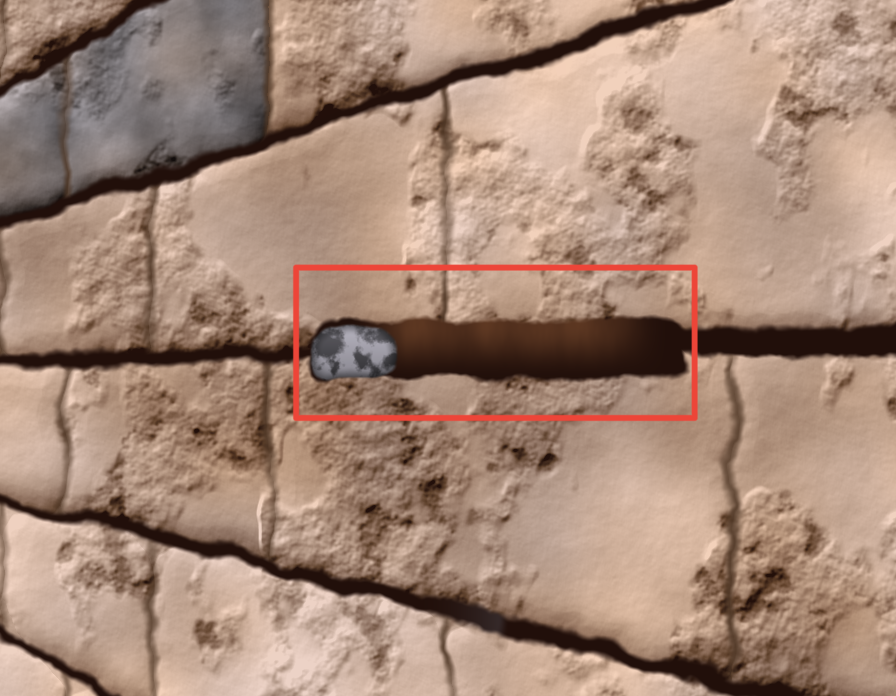
Give the GLSL for this texture, as a WebGL 2 fragment shader.

```glsl
#version 300 es
precision highp float;
uniform vec2 u_resolution;
out vec4 fragColor;

#define ASPECT 1.286
#define DEPTH 1.9
#define HORIZON 0.455
#define FIRST_JOINT 0.284
#define ROW_HEIGHT 0.195
#define STONE_LENGTH 0.128
#define WOBBLE 0.034
#define SEAM 0.006
#define ROUGHNESS 0.058
#define RELIEF 0.21
#define FRAME_HALF_WIDTH 0.0042

const vec3 SHADOW = vec3(0.13, 0.06, 0.04);
const vec3 BROWN = vec3(0.37, 0.26, 0.18);
const vec3 UMBER = vec3(0.55, 0.44, 0.38);
const vec3 TAN = vec3(0.70, 0.60, 0.54);
const vec3 CREAM = vec3(0.84, 0.74, 0.69);
const vec3 RED = vec3(0.93, 0.27, 0.22);

float hash(vec2 p) {
  return fract(sin(dot(p, vec2(127.1, 311.7))) * 43758.5453);
}

float noise(vec2 p) {
  vec2 i = floor(p), f = fract(p);
  f = f * f * (3.0 - 2.0 * f);
  return mix(mix(hash(i), hash(i + vec2(1, 0)), f.x),
             mix(hash(i + vec2(0, 1)), hash(i + vec2(1, 1)), f.x), f.y);
}

float fbm(vec2 p) {
  float sum = 0.0, amp = 0.5;
  for (int i = 0; i < 4; i++) {
    sum += amp * noise(p);
    p = mat2(1.6, 1.2, -1.2, 1.6) * p + 7.3;
    amp *= 0.5;
  }
  return sum / 0.9375;
}

float roundBox(vec2 p, vec2 halfSize, float radius) {
  vec2 d = abs(p) - halfSize + radius;
  return length(max(d, 0.0)) + min(max(d.x, d.y), 0.0) - radius;
}

// Running bond in perspective: stone id, side joint distance, and
// bed joint distance, which is negative in the upper half of a stone
vec4 stoneAt(vec2 p) {
  p += WOBBLE * (vec2(fbm(p * 15.0), fbm(p * 15.0 + 40.0)) - 0.5);
  float u = p.x / ASPECT, scale = 1.0 + DEPTH * u;
  vec2 q = vec2(u / scale / STONE_LENGTH,
                ((p.y - HORIZON) / scale + HORIZON - FIRST_JOINT) / ROW_HEIGHT);
  q.x += 0.5 * mod(floor(q.y) + 1.0, 2.0);
  vec2 f = fract(q);
  vec2 d = min(f, 1.0 - f) * vec2(STONE_LENGTH * scale * scale * ASPECT, ROW_HEIGHT * scale);
  return vec4(floor(q), d.x, f.y < 0.5 ? d.y : -d.y);
}

// Stones of the lowest courses are rounder
float edgeDistance(vec4 stone) {
  float radius = stone.y < 0.0 ? 0.07 : 0.035;
  return radius - length(max(radius - abs(stone.zw) - vec2(0.004, 0.0), 0.0));
}

// Weathered patches, denser at rims, toward the near side and in low courses
float wear(vec2 p, vec4 stone) {
  float bias = 0.05 * p.x + (stone.y < 0.0 ? 0.09 : 0.0);
  bias += 0.07 * smoothstep(0.05, 0.0, edgeDistance(stone));
  return smoothstep(0.55, 0.66, fbm(p * vec2(10.0, 7.0) + 3.7) + bias);
}

float height(vec2 p) {
  vec4 stone = stoneAt(p);
  float rim = 0.03 * (1.0 - exp(-max(edgeDistance(stone), 0.0) / 0.018));
  return rim + 0.004 * fbm(p * 65.0) + ROUGHNESS * wear(p, stone) * (fbm(p * 24.0) - 0.35);
}

vec3 stoneRamp(float t) {
  t = clamp(t, 0.0, 1.2) * 4.0;
  vec3 c = mix(SHADOW, BROWN, min(t, 1.0));
  c = mix(c, UMBER, clamp(t - 1.0, 0.0, 1.0));
  c = mix(c, TAN, clamp(t - 2.0, 0.0, 1.0));
  return mix(c, CREAM, clamp(t - 3.0, 0.0, 1.6));
}

void main() {
  vec2 p = gl_FragCoord.xy / u_resolution * vec2(ASPECT, 1.0);
  float px = 1.0 / u_resolution.y;
  vec4 stone = stoneAt(p);
  float worn = wear(p, stone), bedDistance = abs(stone.w);
  // Relief lit from the upper left, with pits and shaded undersides
  const float stepSize = 0.0035;
  float slope = (height(p) - height(p + stepSize * vec2(-0.5, 0.87))) / stepSize;
  float tone = 0.85 + RELIEF * slope + 0.8 * (fbm(p * 4.5 + 2.0) - 0.5);
  tone += 0.16 * (hash(stone.xy) - 0.5) - 0.07 * worn;
  tone -= 0.35 * worn * smoothstep(0.45, 0.25, fbm(p * 24.0));
  tone -= stone.w > 0.0 ? 0.28 * smoothstep(0.06, 0.0, stone.w) : 0.0;
  vec3 color = stoneRamp(tone) * mix(vec3(1.04, 0.99, 0.91), vec3(1.0), noise(p * 9.0 + 5.0));
  // Sooty, mottled stones in the upper left course
  float soot = (stone.y == 2.0 && stone.x < 2.0) ? 0.55 + 0.4 * noise(p * 12.0) : 0.0;
  float mottle = 0.4 + 0.9 * fbm(p * 14.0);
  color = mix(color, vec3(0.80, 0.79, 0.83) * dot(color, vec3(0.33)) * mottle, soot);
  // Side joints are broken and brown, bed joints deep shadow with grey mortar
  float width = SEAM * (0.4 + 0.6 * p.x + 0.9 * noise(p * 8.0));
  float side = smoothstep(0.012, 0.0, stone.z) * (0.35 + 0.6 * noise(p * 16.0));
  color = mix(color, BROWN * 0.85, side);
  float mortar = smoothstep(0.5, 0.65, noise(p * 9.0)) * smoothstep(0.6, 0.9, p.x) * step(p.y, 0.4);
  vec3 bed = mix(SHADOW, vec3(0.36, 0.36, 0.40), mortar);
  color = mix(color, bed, smoothstep(width + 0.009, width - 0.002, bedDistance));
  // Open slot and the shadow that runs on from it
  float ragged = 0.028 * (fbm(p * 20.0) - 0.5);
  float slot = roundBox(p - vec2(0.715, 0.498), vec2(0.272, 0.042), 0.03) + ragged;
  slot = min(slot, roundBox(p - vec2(1.16, 0.505), vec2(0.22, 0.016), 0.012) + ragged);
  float glow = smoothstep(0.455, 0.53, p.y) * smoothstep(0.96, 0.84, p.x) * smoothstep(0.50, 0.60, p.x);
  vec3 hollow = mix(SHADOW, BROWN * vec3(1.0, 0.85, 0.75), glow * (0.6 + 0.5 * fbm(p * vec2(30.0, 9.0))));
  color = mix(color, hollow, smoothstep(0.005, -0.004, slot));
  // Speckled grey pebble wedged in the slot
  vec2 c = p - vec2(0.507, 0.493);
  float pebble = roundBox(c, vec2(0.062, 0.038), 0.032) + 0.5 * ragged;
  float spots = smoothstep(0.32, 0.58, fbm(p * 52.0));
  vec3 pebbleColor = vec3(0.62, 0.61, 0.65) * (0.45 + 0.55 * spots + 4.0 * c.y);
  pebbleColor *= smoothstep(0.004, -0.018, pebble) * 0.5 + 0.5;
  color = mix(color, pebbleColor, smoothstep(0.003, -0.003, pebble));
  // Red outline around the slot
  float frame = abs(roundBox(p - vec2(0.711, 0.5075), vec2(0.286, 0.108), 0.0)) - FRAME_HALF_WIDTH;
  color = mix(color, RED, smoothstep(px, -px, frame));
  fragColor = vec4(color, 1.0);
}
```
